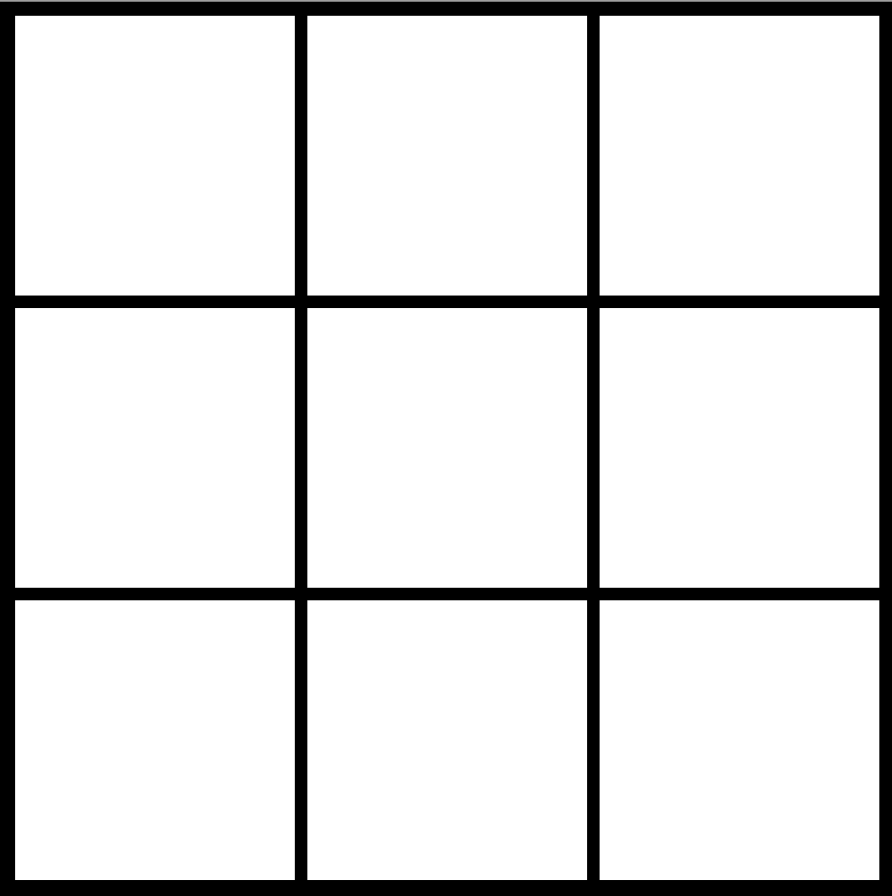
Give the GLSL for this pattern, as a WebGL 1 fragment shader.

```glsl
precision highp float;

uniform vec2 u_resolution;

const vec3 INK = vec3(0.0);
const vec3 PAPER = vec3(1.0);
const vec3 RIM = vec3(0.62);

// Lengths are fractions of the canvas height
const float PITCH = 0.32617;
const float HALF_CELL = 0.1561;
const float RIM_WIDTH = 0.00195;
const vec2 GRID_SHIFT = vec2(0.00136, 0.0001);

// Coverage of a half-plane whose inside has negative distance
float coverage(float dist, float pixel) {
  return clamp(0.5 - dist / pixel, 0.0, 1.0);
}

// Position relative to the nearest centre of a three by three grid
vec2 nearestCell(vec2 p, float pitch) {
  vec2 index = clamp(floor(p / pitch + 0.5), -1.0, 1.0);
  return p - index * pitch;
}

// Square mask with edges filtered separately on each axis
float squareMask(vec2 p, float halfSize, float pixel) {
  vec2 edge = abs(p) - halfSize;
  return coverage(edge.x, pixel) * coverage(edge.y, pixel);
}

void main() {
  float pixel = 1.0 / u_resolution.y;
  vec2 p = (gl_FragCoord.xy - 0.5 * u_resolution) * pixel;

  // White squares leave the black grid lines and the outer frame
  vec2 cell = nearestCell(p - GRID_SHIFT, PITCH);
  vec3 color = mix(INK, PAPER, squareMask(cell, HALF_CELL, pixel));

  // Thin grey rim along the top
  float rim = coverage(0.5 - RIM_WIDTH - p.y, pixel);
  color = mix(color, RIM, rim);

  gl_FragColor = vec4(color, 1.0);
}
```
